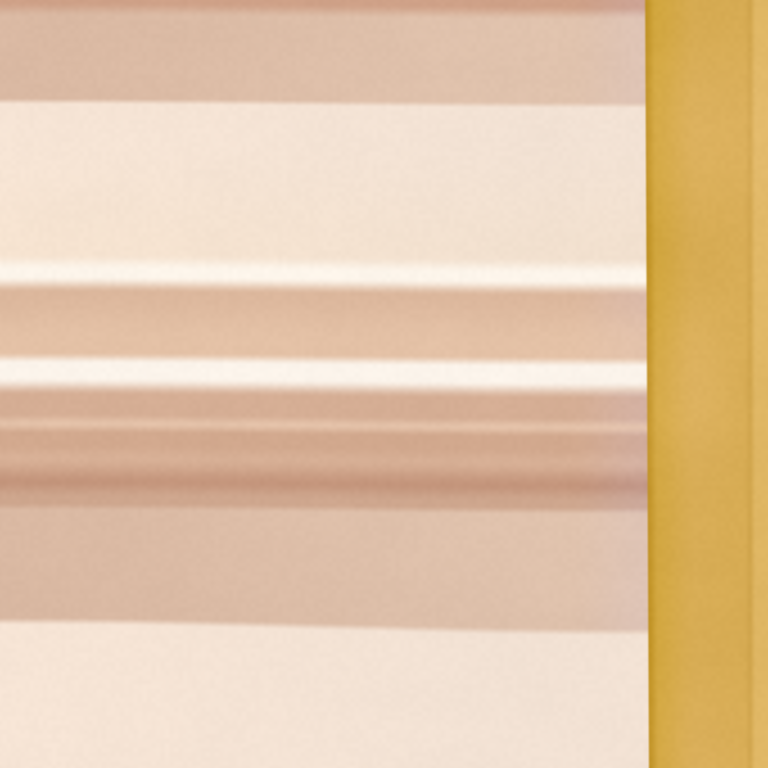
Reproduce this texture procedurally as a Shadertoy shader.

```glsl
float hash(vec2 p) {
    vec3 q = fract(p.xyx * vec3(0.1031, 0.1030, 0.0973));
    q += dot(q, q.yzx + 33.33);
    return fract((q.x + q.y) * q.z);
}

float noise(vec2 p) {
    vec2 i = floor(p), f = fract(p);
    f = f * f * (3.0 - 2.0 * f);
    return mix(mix(hash(i), hash(i + vec2(1, 0)), f.x),
               mix(hash(i + vec2(0, 1)), hash(i + vec2(1, 1)), f.x), f.y);
}

// Blend into the next tone while moving down through a soft edge
void tone(inout vec3 col, float depth, float edge, float soft, vec3 next) {
    col = mix(col, next, smoothstep(edge - soft, edge + soft, depth));
}

vec3 plaster(float x, float depth) {
    float sag = smoothstep(0.05, 0.8, x);
    float d = depth - 0.005 * sag;
    float side = smoothstep(0.0, 0.75, x);
    vec3 shade = mix(vec3(0.855, 0.725, 0.638), vec3(0.878, 0.762, 0.678), side);
    vec3 light = mix(vec3(0.965, 0.895, 0.835), vec3(0.95, 0.885, 0.83), side);

    // Upper shadow and lit panel
    vec3 col = vec3(0.81, 0.63, 0.53);
    tone(col, d, 0.012, 0.010, shade);
    tone(col, d, 0.132, 0.005, light);
    tone(col, d, 0.25, 0.09, light - vec3(0.0, 0.004, 0.018));

    // Two bright ridges around a warm hollow
    tone(col, d, 0.341, 0.011, vec3(0.99, 0.96, 0.92));
    tone(col, d, 0.370, 0.011, vec3(0.86, 0.715, 0.61));
    tone(col, d, 0.410, 0.035, vec3(0.893, 0.757, 0.65));
    tone(col, d, 0.466, 0.008, vec3(0.985, 0.955, 0.92));
    tone(col, d, 0.503, 0.012, vec3(0.835, 0.68, 0.58));

    // Fine steps under the ridges
    tone(col, d, 0.545, 0.007, vec3(0.892, 0.758, 0.66));
    tone(col, d, 0.558, 0.007, vec3(0.822, 0.66, 0.555));
    tone(col, d, 0.588, 0.010, vec3(0.845, 0.69, 0.588));
    tone(col, d, 0.613, 0.018, vec3(0.765, 0.58, 0.48));
    tone(col, d, 0.637, 0.012, vec3(0.808, 0.652, 0.555));

    // Lower shadow and lit panel
    tone(col, d, 0.660, 0.006, shade);
    tone(col, d, 0.77, 0.05, shade - 0.008);
    tone(col, d, 0.809 + 0.009 * sag, 0.006, light);

    // Cool reflection beside the frame
    float shadow = smoothstep(0.93, 0.84, col.r);
    return col + vec3(-0.005, 0.01, 0.05) * shadow * smoothstep(0.74, 0.84, x);
}

vec3 gold(float x, float depth) {
    vec3 col = mix(vec3(0.83, 0.66, 0.26), vec3(0.855, 0.685, 0.35),
                   smoothstep(0.845, 0.91, x));
    col += (noise(vec2(x * 9.0, depth * 6.0)) - 0.5) * vec3(0.03, 0.03, 0.06);
    col -= vec3(0.07, 0.08, 0.10) * smoothstep(0.014, 0.0, x - 0.84 - 0.005 * depth);
    // Bevel line near the outer rim
    col += vec3(0.03, 0.04, 0.06) * smoothstep(0.977, 0.985, x);
    return col - 0.025 * exp(-pow((x - 0.976) / 0.004, 2.0));
}

void mainImage(out vec4 fragColor, in vec2 fragCoord) {
    vec2 uv = fragCoord / iResolution.xy;
    float depth = 1.0 - uv.y;
    float frame = smoothstep(-0.002, 0.002, uv.x - 0.840 - 0.005 * depth);
    vec3 col = mix(plaster(uv.x, depth), gold(uv.x, depth), frame);

    // Soft mottling and fine grain
    col += (noise(uv * vec2(14.0, 22.0)) - 0.5) * 0.008;
    col += (noise(uv * 170.0) - 0.5) * 0.014;
    fragColor = vec4(clamp(col, 0.0, 1.0), 1.0);
}
```
